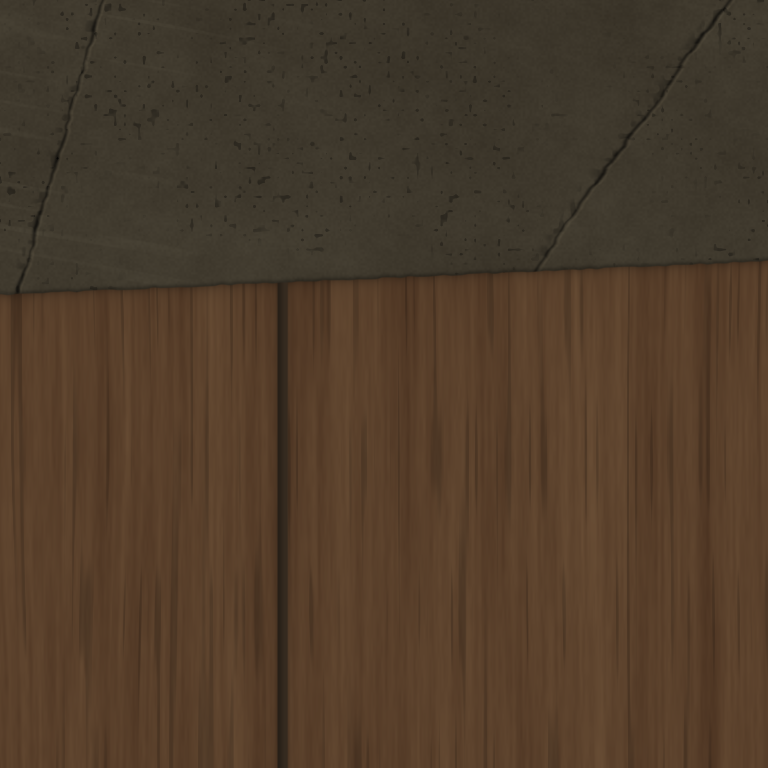
A WebGL 2 fragment shader for this texture:

```glsl
#version 300 es
precision highp float;
// Worn concrete slab resting on vertical wood panels split by a dark joint.
// Stretched value noise makes the grain; segment distances make the cracks,
// and layered noise gives the slab its stains, pits and faint scratches.

uniform vec2 u_resolution;
out vec4 outColor;

const vec3 WOOD_DARK = vec3(0.285, 0.190, 0.122);
const vec3 WOOD_LIGHT = vec3(0.405, 0.300, 0.205);
const vec3 SLAB_DARK = vec3(0.208, 0.184, 0.142);
const vec3 SLAB_LIGHT = vec3(0.272, 0.248, 0.198);
const vec3 JOINT = vec3(0.185, 0.148, 0.110);

float hash(vec2 p) {
  vec3 q = fract(vec3(p.xyx) * 0.1031);
  q += dot(q, q.yzx + 33.33);
  return fract((q.x + q.y) * q.z);
}

float noise(vec2 p) {
  vec2 i = floor(p), f = fract(p);
  f = f * f * (3.0 - 2.0 * f);
  return mix(mix(hash(i), hash(i + vec2(1, 0)), f.x),
             mix(hash(i + vec2(0, 1)), hash(i + vec2(1, 1)), f.x), f.y);
}

float fbm(vec2 p) {
  float sum = 0.0, amp = 0.5;
  for (int i = 0; i < 5; i++) {
    sum += amp * noise(p);
    p = mat2(1.6, 1.2, -1.2, 1.6) * p + 17.3;
    amp *= 0.5;
  }
  return sum;
}

float bump(float x, float center, float width) {
  float t = (x - center) / width;
  return exp(-t * t);
}

// Signed sideways distance to the line from a (bottom) to b (top)
float lineSide(vec2 p, vec2 a, vec2 b) {
  vec2 d = normalize(b - a);
  return (p.x - a.x) * d.y - (p.y - a.y) * d.x;
}

// Broad tone of the boards: x = center, y = width, z = strength
float boardTone(float x) {
  vec3 bands[10] = vec3[10](
    vec3(0.03, 0.012, -0.16), vec3(0.19, 0.025, -0.15),
    vec3(0.245, 0.014, -0.10), vec3(0.285, 0.022, 0.14),
    vec3(0.34, 0.018, -0.08), vec3(0.44, 0.035, 0.10),
    vec3(0.535, 0.024, -0.20), vec3(0.72, 0.080, 0.12),
    vec3(0.835, 0.020, -0.10), vec3(0.925, 0.020, -0.15));
  float tone = 0.0;
  for (int i = 0; i < 10; i++) tone += bands[i].z * bump(x, bands[i].x, bands[i].y);
  return tone;
}

vec3 wood(vec2 p, float depth) {
  float x = p.x + 0.012 * (noise(vec2(p.x * 7.0, p.y * 2.2)) - 0.5);
  float tone = 0.56 + boardTone(x);
  tone += 0.28 * (noise(vec2(x * 38.0, p.y * 1.1)) - 0.5);
  tone += 0.30 * (noise(vec2(x * 105.0 + 9.0, p.y * 2.5)) - 0.5);
  tone += 0.26 * (noise(vec2(x * 240.0, p.y * 7.0)) - 0.5);
  tone += 0.14 * (noise(vec2(p.x * 380.0, p.y * 45.0)) - 0.5);
  // Sparse dark pores drawn out along the grain
  float pores = smoothstep(0.70, 0.93, noise(vec2(x * 190.0 + 51.0, p.y * 5.0)));
  vec3 col = mix(WOOD_DARK, WOOD_LIGHT, clamp(tone, -0.1, 1.1)) * (1.0 - 0.16 * pores);
  // Contact shadow below the slab
  return col * (1.0 - 0.20 * exp(-depth / 0.006) - 0.05 * exp(-depth / 0.04));
}

float crackShade(vec2 p, vec2 a, vec2 b, float seed) {
  float wobble = 0.005 * (noise(vec2(p.y * 28.0, seed)) - 0.5)
               + 0.003 * (noise(vec2(p.y * 110.0, seed)) - 0.5);
  float d = lineSide(p, a, b) + wobble;
  float wear = noise(vec2(p.y * 24.0, seed + 4.0));
  float groove = bump(d, 0.0, 0.0015 + 0.0016 * wear);
  float rim = bump(d, 0.0042, 0.0018);
  float chips = bump(d, -0.004, 0.008) * smoothstep(0.5, 0.8, noise(p * 130.0 + seed));
  return 0.14 * rim - (0.28 + 0.26 * wear) * groove - 0.20 * chips;
}

vec3 slab(vec2 p) {
  float tone = 0.5 + 0.85 * (fbm(p * 5.0 + 3.0) - 0.48) + 0.45 * (fbm(p * 38.0) - 0.48);
  tone += 0.28 * (noise(p * 340.0) - 0.5);
  tone += 0.14 * bump(p.y, 0.69, 0.06) - 0.12 * bump(p.x, 0.22, 0.12) * smoothstep(0.75, 1.0, p.y);
  // Faint scratches falling to the right, strongest at the left
  float across = p.y + 0.19 * p.x + 0.012 * noise(p * 4.0);
  float scratch = smoothstep(0.77, 0.96, noise(vec2(p.x * 5.0, across * 105.0)));
  tone += 0.32 * scratch * (0.25 + 0.75 * smoothstep(0.55, 0.05, p.x));
  vec3 col = mix(SLAB_DARK, SLAB_LIGHT, clamp(tone, -0.1, 1.2));
  // Pits gather in rough patches
  float pits = smoothstep(0.79, 0.93, noise(p * 160.0 + 7.0)) * smoothstep(0.35, 0.65, fbm(p * 8.0));
  float shade = 1.0 - 0.30 * pits;
  shade += crackShade(p, vec2(0.026, 0.625), vec2(0.134, 1.0), 2.0);
  shade += crackShade(p, vec2(0.694, 0.648), vec2(0.948, 1.0), 8.0);
  return col * shade;
}

void main() {
  vec2 p = gl_FragCoord.xy / u_resolution;
  float px = 1.0 / u_resolution.y;
  float edge = 0.616 + 0.044 * p.x + 0.002 * (noise(vec2(p.x * 90.0, 1.0)) - 0.5);
  float above = p.y - edge;

  // Panels and the joint between them
  vec3 col = wood(p, max(-above, 0.0));
  float jointDist = abs(p.x - 0.368) - 0.0066;
  col *= 1.0 - 0.15 * exp(-max(jointDist, 0.0) / 0.004);
  vec3 jointCol = JOINT * (0.82 + 0.30 * smoothstep(0.362, 0.372, p.x));
  col = mix(jointCol, col, smoothstep(-px, px, jointDist));

  // Slab with a dark lower lip
  vec3 top = slab(p) * (1.0 - 0.28 * bump(above, 0.0, 0.004));
  col = mix(col, top, smoothstep(-px, px, above));
  outColor = vec4(col, 1.0);
}
```
